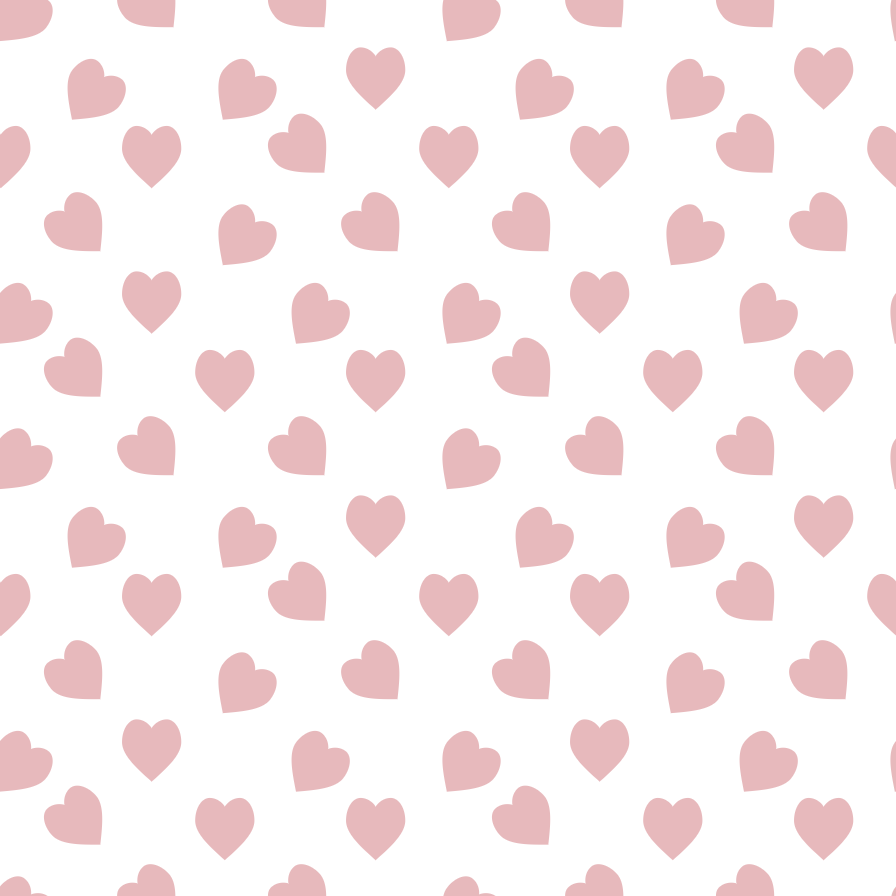
A WebGL 1 fragment shader for this pattern:

```glsl
precision highp float;

uniform vec2 u_resolution;

const float TILES = 2.0;
const float HEART_SIZE = 0.0661; // half width, in tiles
const vec3 PAPER = vec3(1.0);
const vec3 PINK = vec3(0.906, 0.725, 0.737);

// Shortest offset on a plane that wraps every whole unit
vec2 wrapOffset(vec2 d) {
  return fract(d + 0.5) - 0.5;
}

// Approximate signed distance to an axis-aligned ellipse
float ellipseDistance(vec2 p, vec2 radii) {
  float k = length(p / radii);
  return k * (k - 1.0) / max(length(p / (radii * radii)), 1e-4);
}

// Heart of half width 1 with its tip at the origin, pointing down
float heartDistance(vec2 p) {
  const float SHOULDER = 1.339;
  const float LOBE_X = 0.512;
  p.x = abs(p.x);

  // Round lobes, wider towards the notch
  if (p.y > SHOULDER) {
    vec2 q = p - vec2(LOBE_X, SHOULDER);
    float radiusX = q.x > 0.0 ? 1.0 - LOBE_X : 0.652;
    return ellipseDistance(q, vec2(radiusX, 0.764));
  }

  // Cubic flank from tip to shoulder
  float t = max(p.y / SHOULDER, -1.0);
  float halfWidth = 1.5 * t - 0.5 * t * t * t;
  float slope = 1.5 * (1.0 - t * t) / SHOULDER;
  return (p.x - halfWidth) / sqrt(1.0 + slope * slope);
}

float tiltedHeart(vec2 offset, float tilt, float size) {
  float c = cos(tilt);
  float s = sin(tilt);
  vec2 local = vec2(c * offset.x - s * offset.y, s * offset.x + c * offset.y);
  return size * heartDistance(local / size);
}

// Three hearts of one tilt in an L, repeated on a centred lattice
float heartTrio(vec2 p, vec2 tip, float tilt, float size) {
  float d = 1.0;
  for (int i = 0; i < 3; i++) {
    float n = float(i);
    vec2 stepOffset = vec2(0.3367 * min(n, 1.0), -0.3247 * max(n - 1.0, 0.0));
    vec2 offset = p - tip - stepOffset;
    d = min(d, tiltedHeart(wrapOffset(offset), tilt, size));
    d = min(d, tiltedHeart(wrapOffset(offset + 0.5), tilt, size));
  }
  return d;
}

void main() {
  vec2 p = gl_FragCoord.xy / u_resolution * TILES;
  float pixel = TILES / min(u_resolution.x, u_resolution.y);

  // Upright, right-leaning and left-leaning hearts
  float d = heartTrio(p, vec2(0.0018, 0.5799), 0.0, HEART_SIZE);
  d = min(d, heartTrio(p, vec2(0.1607, 0.7328), 0.646, HEART_SIZE));
  d = min(d, heartTrio(p, vec2(-0.1128, 0.4393), -0.733, HEART_SIZE));

  float coverage = clamp(0.5 - d / pixel, 0.0, 1.0);
  gl_FragColor = vec4(mix(PAPER, PINK, coverage), 1.0);
}
```
